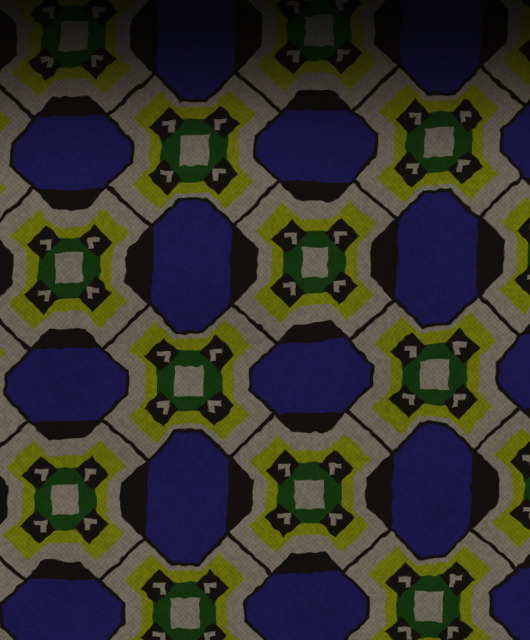
Give the GLSL for this pattern, as a WebGL 2 fragment shader.

```glsl
#version 300 es
precision highp float;

uniform vec2 u_resolution;
out vec4 fragColor;

const float CLOTH_HEIGHT = 7.68;        // cloth units per canvas height
const vec2 PITCH = vec2(1.47, 1.39);    // spacing of neighbouring motifs
const vec2 ORIGIN = vec2(0.83, 4.46);   // centre of one flower

const vec3 CREAM = vec3(0.41, 0.385, 0.335);
const vec3 LIME = vec3(0.39, 0.40, 0.045);
const vec3 GREEN = vec3(0.075, 0.19, 0.06);
const vec3 BLUE = vec3(0.105, 0.088, 0.275);
const vec3 INK = vec3(0.075, 0.06, 0.052);

float hash(vec2 p) {
    vec3 q = fract(vec3(p.xyx) * 0.1031);
    q += dot(q, q.yzx + 33.33);
    return fract((q.x + q.y) * q.z);
}

float noise(vec2 p) {
    vec2 i = floor(p), f = fract(p);
    f = f * f * (3.0 - 2.0 * f);
    return mix(mix(hash(i), hash(i + vec2(1, 0)), f.x),
               mix(hash(i + vec2(0, 1)), hash(i + vec2(1, 1)), f.x), f.y);
}

float box(vec2 p, vec2 halfSize) {
    vec2 d = abs(p) - halfSize;
    return max(d.x, d.y);
}

float octagon(vec2 p, vec2 halfSize, float cut) {
    p = abs(p);
    return max(box(p, halfSize), (p.x + p.y - cut) * 0.7071);
}

vec3 paint(vec3 base, vec3 ink, float d, float soft) {
    return mix(base, ink, 1.0 - smoothstep(-soft, soft, d));
}

// Centred coordinates in a lattice of two pitches, moved by whole cells
vec2 wrapAt(vec2 p, vec2 cell) {
    vec2 period = 2.0 * PITCH;
    return mod(p - cell * PITCH + PITCH, period) - PITCH;
}

vec3 paintFlower(vec3 col, vec2 p, float soft) {
    vec2 a = abs(p);
    vec2 diag = vec2(a.x + a.y, a.x - a.y) * 0.7071;

    // Lime body with four diagonal arms
    float arms = box(diag, vec2(0.79, 0.225));
    col = paint(col, LIME, min(box(p, vec2(0.52, 0.51)), arms), soft);

    // Green square, dark corner blocks, pale heart
    col = paint(col, GREEN, box(p, vec2(0.385, 0.37)), soft);
    col = paint(col, INK, box(diag - vec2(0.455, 0.0), vec2(0.13, 0.165)), soft);
    col = paint(col, CREAM, box(p, vec2(0.17, 0.18)), soft);

    // Pale hooks in the corner blocks
    vec2 h = vec2(a.x - 0.30, p.y - sign(p.y) * 0.30);
    float hook = min(box(h - vec2(0.0, 0.035), vec2(0.075, 0.03)),
                     box(h + vec2(0.035, 0.005), vec2(0.032, 0.07)));
    return paint(col, CREAM, hook, soft);
}

// Octagon with a blue band across it and dark caps at the two ends
vec3 paintMedallion(vec3 col, vec2 p, vec2 halfSize, float cut, vec2 band, float soft) {
    float rim = octagon(p, halfSize, cut);
    col = paint(col, INK, rim, soft);
    return paint(col, BLUE, max(rim + 0.04, box(p, band)), soft);
}

void main() {
    vec2 cloth = gl_FragCoord.xy / u_resolution.y * CLOTH_HEIGHT;
    float soft = max(0.012, CLOTH_HEIGHT / u_resolution.y);

    // Slightly skewed cloth with uneven printed edges
    vec2 p = cloth - ORIGIN;
    p.y -= p.x * 0.027;
    p.x -= p.y * 0.019;
    p += 0.05 * (vec2(noise(cloth * 2.2), noise(cloth * 2.2 + 37.0)) - 0.5);
    p += 0.028 * (vec2(noise(cloth * 14.0), noise(cloth * 14.0 + 71.0)) - 0.5);

    vec2 tall = wrapAt(p, vec2(1, 0));
    vec2 wide = wrapAt(p, vec2(0, 1));

    // Diagonal links between medallions
    vec2 normal = normalize(vec2(PITCH.y, -PITCH.x));
    float link = abs(dot(abs(tall), normal)) - 0.022;
    vec3 col = paint(CREAM, INK, link, soft);

    // Flowers on both diagonal lattices, then medallions
    for (int i = 0; i < 2; i++) {
        col = paintFlower(col, wrapAt(p, vec2(i)), soft);
    }
    // Cream margin around each medallion, broken by the links
    float margin = min(octagon(tall, vec2(0.79, 0.82), 0.98),
                       octagon(wide, vec2(0.75, 0.67), 0.88)) - 0.05;
    col = paint(col, CREAM, max(margin, 0.03 - link), soft);
    col = paintMedallion(col, tall, vec2(0.79, 0.82), 0.98, vec2(0.475, 1.0), soft);
    col = paintMedallion(col, wide, vec2(0.75, 0.67), 0.88, vec2(1.0, 0.435), soft);

    // Woven grain and faded patches
    vec2 thread = sin(cloth * 105.0);
    col *= 0.98 + 0.05 * thread.x * thread.y;
    col *= 0.88 + 0.14 * noise(cloth * 30.0) + 0.10 * noise(cloth * 1.3);

    // Shadow falling over the upper edge
    float depth = CLOTH_HEIGHT - cloth.y;
    col *= mix(0.16, 1.0, smoothstep(-0.2, 2.3, depth));
    fragColor = vec4(col, 1.0);
}
```
